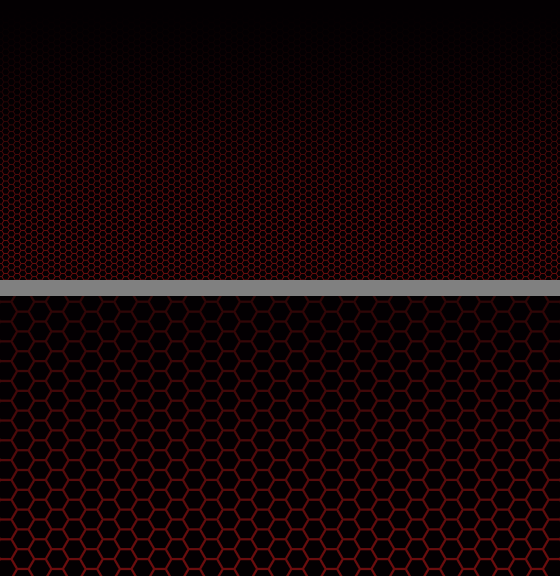
Top: the whole. Bottom: its middle third, enlarged.
This background is drawn by a WebGL 1 fragment shader. Its source:

```glsl
precision highp float;

// A fine honeycomb of thin red outlines on near-black, fading out upward.
// Two interleaved rectangular lattices give the nearest flat-topped cell;
// the distance to its border is box-filtered into an even, smooth line.

uniform vec2 u_resolution;

#define REPEATS_ACROSS 49.0              // full horizontal periods, two columns each
#define LINE_WIDTH 0.115                 // relative to the height of a cell
#define FADE_BOTTOM 0.08                 // height where the lines are brightest
#define FADE_TOP 1.02                    // height where the lines vanish
#define LINE_COLOR vec3(0.51, 0.065, 0.065)
#define BASE_LOW vec3(0.018, 0.002, 0.008)
#define BASE_HIGH vec3(0.010, 0.000, 0.006)

const float SQRT3 = 1.7320508;

// Distance from p to the border of its hexagon; cells are one unit high.
float hexBorder(vec2 p) {
    vec2 period = vec2(SQRT3, 1.0);
    vec2 a = mod(p, period) - 0.5 * period;
    vec2 b = mod(p - 0.5 * period, period) - 0.5 * period;
    vec2 q = abs(dot(a, a) < dot(b, b) ? a : b);
    return 0.5 - max(q.y, dot(q, vec2(0.5 * SQRT3, 0.5)));
}

// Share of a pixel-wide box at distance d that a centred line covers.
float lineCoverage(float d, float halfWidth, float pixel) {
    float upper = min(d + 0.5 * pixel, halfWidth);
    float lower = max(d - 0.5 * pixel, -halfWidth);
    return max(upper - lower, 0.0) / pixel;
}

void main() {
    float height = gl_FragCoord.y / u_resolution.y;
    float cellsPerWidth = REPEATS_ACROSS * SQRT3;
    float pixel = cellsPerWidth / u_resolution.x;

    // Honeycomb outline
    float border = hexBorder(gl_FragCoord.xy * pixel);
    float line = lineCoverage(border, 0.5 * LINE_WIDTH, pixel);

    // Vertical fade of the lines over the dark base
    float glow = 1.0 - smoothstep(FADE_BOTTOM, FADE_TOP, height);
    vec3 base = mix(BASE_LOW, BASE_HIGH, height);
    vec3 outline = mix(base, LINE_COLOR, glow);

    gl_FragColor = vec4(mix(base, outline, line), 1.0);
}
```
